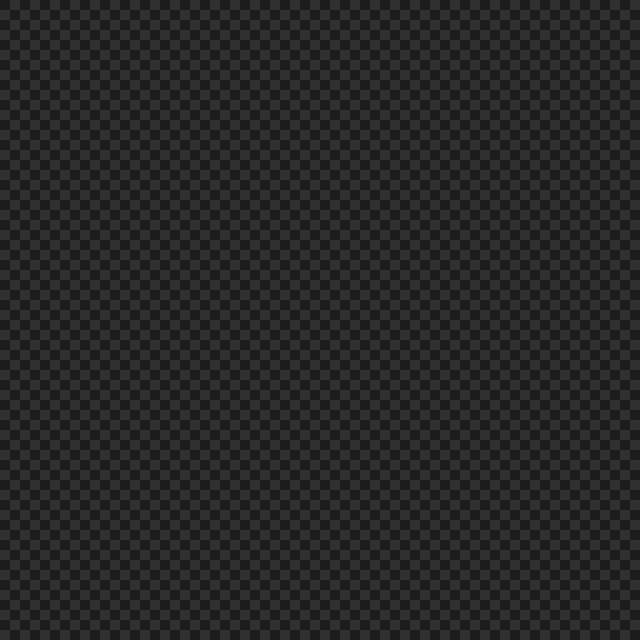
A WebGL 1 fragment shader for this pattern:

```glsl
precision highp float;

uniform vec2 u_resolution;

// Signed square wave per axis, with edges one pixel wide
vec2 softSquareWave(vec2 phase, vec2 phasePerPixel) {
    vec2 edgeDistance = abs(fract(phase + 0.25) - 0.5) - 0.25;
    return clamp(2.0 * edgeDistance / phasePerPixel, -1.0, 1.0);
}

void main() {
    // 32 repeats each way, two squares per repeat
    vec2 repeats = vec2(32.0);
    vec2 uv = gl_FragCoord.xy / u_resolution;
    vec2 wave = softSquareWave(uv * repeats, repeats / u_resolution);

    // Equal signs give the light squares, opposite signs the dark ones
    float checker = 0.5 + 0.5 * wave.x * wave.y;
    vec3 darkGrey = vec3(0.11);
    vec3 lightGrey = vec3(0.19);
    gl_FragColor = vec4(mix(darkGrey, lightGrey, checker), 1.0);
}
```
